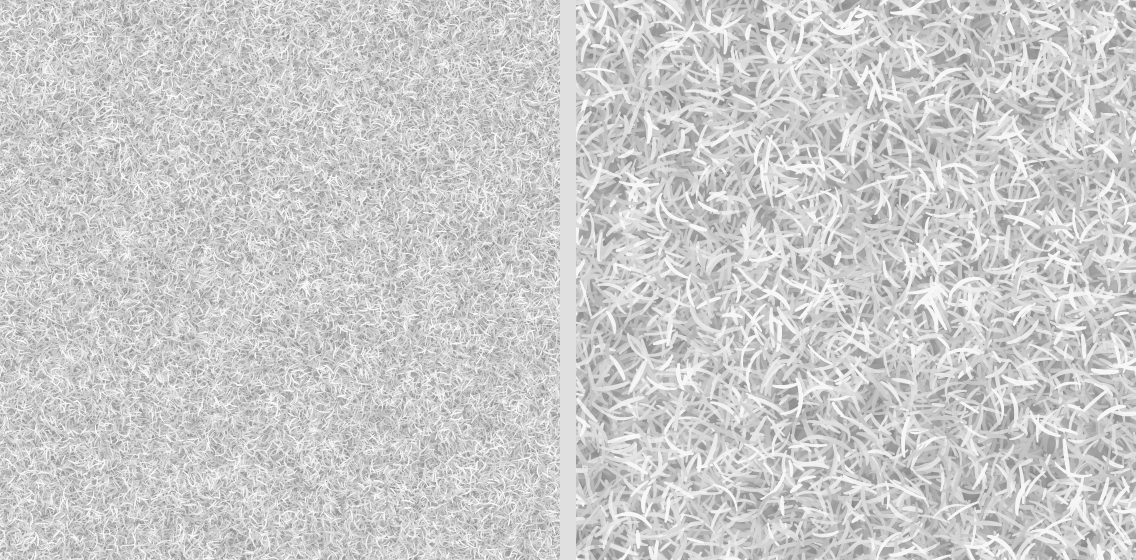
Left: the whole. Right: its middle third, enlarged.
A Shadertoy shader for this texture:

```glsl
const int LAYERS = 13;
const float FELT_DARK = 0.62;
const float FIBRE_LOW = 0.65;
const float FIBRE_HIGH = 0.915;
const float TAU = 6.2831853;

vec4 hash4(vec3 p) {
    vec4 q = fract(p.xyzx * vec4(0.1031, 0.1030, 0.0973, 0.1099));
    q += dot(q, q.wzxy + 33.33);
    return fract((q.xxyz + q.yzzw) * q.zywx);
}

mat2 rotation(float angle) {
    float c = cos(angle), s = sin(angle);
    return mat2(c, s, -s, c);
}

float cornerSlope(vec2 corner, vec2 offset, float seed) {
    float angle = TAU * hash4(vec3(corner, seed)).x;
    return dot(vec2(cos(angle), sin(angle)), offset);
}

float gradientNoise(vec2 p, float seed) {
    vec2 i = floor(p), f = fract(p);
    vec2 u = f * f * f * (f * (f * 6.0 - 15.0) + 10.0);
    vec2 e = vec2(1.0, 0.0);
    float low = mix(cornerSlope(i, f, seed), cornerSlope(i + e, f - e, seed), u.x);
    float high = mix(cornerSlope(i + e.yx, f - e.yx, seed),
                     cornerSlope(i + 1.0, f - 1.0, seed), u.x);
    return mix(low, high, u.y);
}

// Coverage of a slightly bowed, tapering strand lying along x
float strand(vec2 p, float halfLength, float halfWidth, float bow, float pixel) {
    p.y -= bow * (p.x * p.x - 0.3 * halfLength * halfLength);
    float along = abs(p.x) / halfLength;
    float width = halfWidth * (1.0 - 0.35 * along * along);
    vec2 past = vec2(max(abs(p.x) - halfLength, 0.0), p.y);
    return clamp((width - length(past)) / pixel + 0.5, 0.0, 1.0);
}

// Paints one strand per cell over the shade below
float paintLayer(float shade, vec2 p, float seed, float tone, float pixel) {
    vec2 home = floor(p);
    for (int y = -1; y <= 1; y++) {
        for (int x = -1; x <= 1; x++) {
            vec2 cell = home + vec2(x, y);
            vec4 place = hash4(vec3(cell, seed));
            vec4 form = hash4(vec3(cell, seed + 51.7));
            vec2 local = rotation(TAU * place.z) * (p - cell - place.xy);
            float halfLength = mix(0.25, 0.85, place.w);
            float halfWidth = mix(0.055, 0.105, form.x);
            float cover = strand(local, halfLength, halfWidth, form.y - 0.5, pixel);
            float strandTone = tone + 0.24 * (form.z - 0.5);
            shade = mix(shade, strandTone, cover * mix(0.75, 1.0, form.w));
        }
    }
    return shade;
}

void mainImage(out vec4 fragColor, in vec2 fragCoord) {
    vec2 uv = fragCoord / iResolution.y;

    // Shadowed felt below the strands
    float shade = FELT_DARK + 0.10 * gradientNoise(uv * 150.0, 3.0);

    // Strands rise from dark to light, each layer turned its own way
    for (int i = 0; i < LAYERS; i++) {
        float level = float(i) / float(LAYERS - 1);
        float density = 66.0 + 14.0 * fract(float(i) * 0.618);
        vec2 p = rotation(float(i) * 1.37) * uv * density + 100.0 + 17.3 * float(i);
        float tone = mix(FIBRE_LOW, FIBRE_HIGH, level);
        shade = paintLayer(shade, p, float(i) * 7.31 + 1.0, tone, density / iResolution.y);
    }

    // Clumps and broad unevenness of the pile
    shade += 0.09 * gradientNoise(uv * 42.0, 11.0);
    shade += 0.04 * gradientNoise(uv * 11.0, 23.0);

    fragColor = vec4(vec3(clamp(shade, 0.54, 0.97)), 1.0);
}
```
